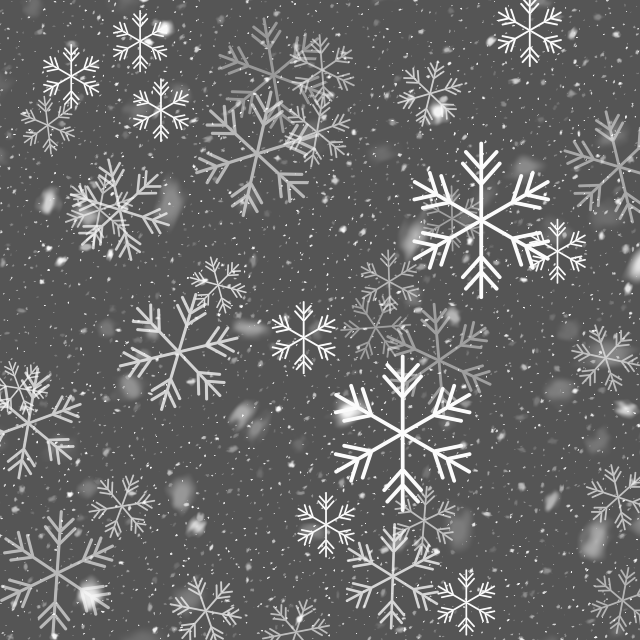
Write a three.js fragment shader that draws this pattern.

```glsl
varying vec2 vUv;

#define BACKGROUND vec3(0.333)
#define SNOW_WHITE vec3(0.985)
#define GRID 6.0
#define FLAKE_COUNT 36
#define SMALL_COUNT 25.0
#define MEDIUM_COUNT 9.0
#define UPRIGHT_SHARE 0.24
#define STROKE 0.023
#define EDGE 0.0010
#define WIND_ANGLE 0.65

float hash(vec2 p) {
  vec3 q = fract(vec3(p.xyx) * 0.1031);
  q += dot(q, q.yzx + 33.33);
  return fract((q.x + q.y) * q.z);
}

vec2 hash2(vec2 p) {
  return vec2(hash(p + 17.3), hash(p + 71.9));
}

float noise(vec2 p) {
  vec2 i = floor(p), f = fract(p);
  f = f * f * (3.0 - 2.0 * f);
  return mix(mix(hash(i), hash(i + vec2(1.0, 0.0)), f.x),
             mix(hash(i + vec2(0.0, 1.0)), hash(i + vec2(1.0)), f.x), f.y);
}

mat2 rotation(float a) {
  return mat2(cos(a), -sin(a), sin(a), cos(a));
}

float segment(vec2 p, vec2 a, vec2 b) {
  vec2 pa = p - a, ba = b - a;
  return length(pa - ba * clamp(dot(pa, ba) / dot(ba, ba), 0.0, 1.0));
}

// Distance to a six-armed crystal of unit radius, two barb pairs per arm
float crystal(vec2 p) {
  const float SECTOR = 1.0471976;
  float a = mod(atan(p.x, p.y + 1e-6) + 0.5 * SECTOR, SECTOR) - 0.5 * SECTOR;
  vec2 q = length(p) * vec2(abs(sin(a)), cos(a));
  float d = segment(q, vec2(0.0), vec2(0.0, 1.0));
  d = min(d, segment(q, vec2(0.0, 0.47), vec2(0.24, 0.74)));
  return min(d, segment(q, vec2(0.0, 0.67), vec2(0.20, 0.89)));
}

// One layer of soft, wind-stretched specks; dim ones are the most common
float snowLayer(vec2 uv, float cells, float radius, float density,
                float core, float dimness, float seed) {
  vec2 home = floor(uv * cells);
  float clear = 1.0;
  for (int y = -1; y <= 1; y++) {
    for (int x = -1; x <= 1; x++) {
      vec2 cell = home + vec2(float(x), float(y));
      vec2 id = cell + seed;
      if (hash(id + 5.1) > density) continue;
      vec2 q = uv - (cell + hash2(id)) / cells;
      float turn = WIND_ANGLE + 1.8 * (hash(id + 9.7) - 0.5);
      float size = radius * mix(0.55, 1.25, hash(id + 23.5));
      q = rotation(turn) * q / size;
      q.x /= mix(1.0, 1.8, hash(id + 31.1));
      float wobble = 0.6 * (noise(q * 1.6 + id * 7.0) - 0.5);
      float shape = 1.0 - smoothstep(core, 1.25, length(q) + wobble);
      float light = mix(0.14, 1.0, pow(hash(id + 47.3), dimness));
      clear *= 1.0 - shape * light;
    }
  }
  return 1.0 - clear;
}

// Coverage of flake number n; small ones come first, large ones last
float flake(vec2 uv, float n) {
  float slot = mod(13.0 * n + 35.0, GRID * GRID);
  vec2 cell = vec2(mod(slot, GRID), floor(slot / GRID));
  vec2 center = (cell + 0.5 + 1.15 * (hash2(vec2(n, 3.7)) - 0.5)) / GRID;
  float vary = hash(vec2(n, 11.2));
  float radius = mix(0.043, 0.056, vary);
  bool upright = hash(vec2(n, 29.4)) < UPRIGHT_SHARE;
  if (n >= SMALL_COUNT) radius = mix(0.073, 0.099, vary);
  if (n >= SMALL_COUNT + MEDIUM_COUNT) {
    radius = 0.12;
    upright = true;
  }
  float turn = upright ? 0.0 : 1.05 * hash(vec2(n, 41.6));
  float opacity = upright ? 1.0 : mix(0.3, 0.82, sqrt(hash(vec2(n, 53.8))));
  float d = crystal(rotation(turn) * (uv - center) / radius) * radius;
  float halfWidth = STROKE * radius + 0.0002;
  return opacity * (1.0 - smoothstep(halfWidth - EDGE, halfWidth + EDGE, d));
}

void main() {
  // Falling snow, from blurred clumps to fine dust
  float snow = snowLayer(vUv, 9.0, 0.020, 0.55, 0.15, 2.6, 100.0);
  snow = max(snow, snowLayer(vUv, 23.0, 0.0052, 0.55, 0.2, 1.6, 200.0));
  snow = max(snow, snowLayer(vUv, 36.0, 0.0026, 0.65, 0.2, 1.2, 300.0));
  snow = max(snow, snowLayer(vUv, 58.0, 0.0015, 0.85, 0.3, 1.2, 400.0));
  vec3 color = mix(BACKGROUND, SNOW_WHITE, snow);

  // Crystals over the snow
  for (int i = 0; i < FLAKE_COUNT; i++) {
    color = mix(color, SNOW_WHITE, flake(vUv, float(i)));
  }
  gl_FragColor = vec4(color, 1.0);
}
```
